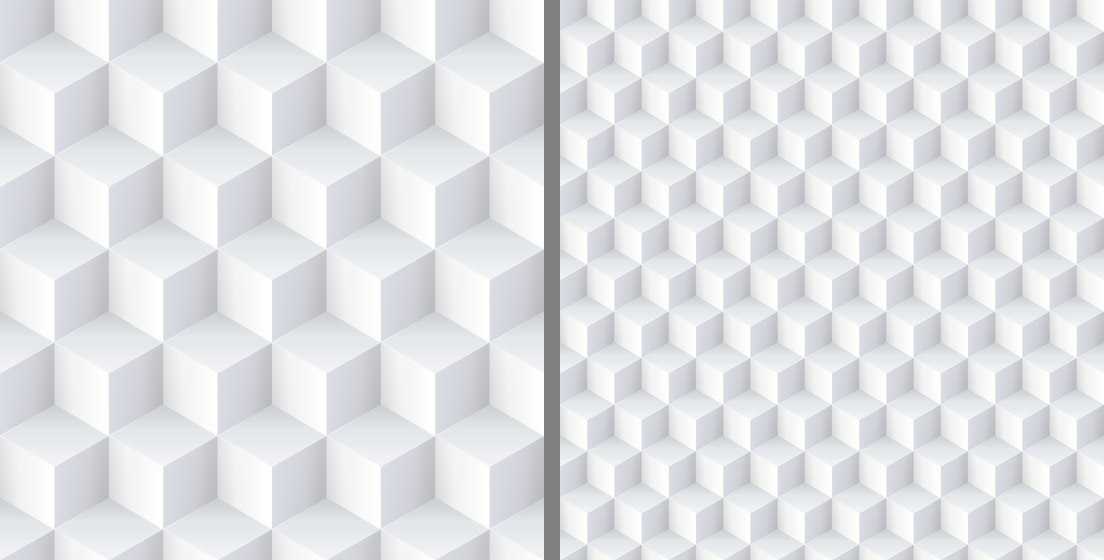
Left: one tile. Right: repeated 2 by 2.
Write a Shadertoy shader that draws this pattern.

```glsl
const vec2 REPEATS = vec2(5.0, 3.0);
const int SAMPLES = 4;
const vec3 HIGHLIGHT = vec3(0.98, 0.98, 0.985);

// Three-stop gradient, with the middle stop at position knee
vec3 ramp(vec3 a, vec3 b, vec3 c, float knee, float t) {
    vec3 lower = mix(a, b, clamp(t / knee, 0.0, 1.0));
    return mix(lower, c, smoothstep(knee, 1.0, t));
}

// Cube-local coordinates: x in -1..1, y in -2..2, from two staggered lattices
vec2 cubeCoord(vec2 p) {
    const vec2 scale = vec2(2.0, 6.0);
    vec2 a = (fract(p) - 0.5) * scale;
    vec2 b = (fract(p + 0.5) - 0.5) * scale;
    return abs(a.x) + abs(a.y) < 2.0 ? a : b;
}

float edgeLine(float dist, float width) {
    return 1.0 - smoothstep(0.3 * width, width, abs(dist));
}

// Lid: dark at the far corner, pale at the near one
vec3 topFace(vec2 q) {
    float down = 1.0 - 0.5 * q.y;
    vec3 col = ramp(vec3(0.79, 0.805, 0.82), vec3(0.895, 0.91, 0.92),
                    vec3(0.945, 0.95, 0.958), 0.42, down);
    float farEdge = edgeLine(2.0 - q.y - abs(q.x), 0.055);
    return mix(col, HIGHLIGHT, 0.6 * farEdge * smoothstep(0.2, 1.0, abs(q.x)));
}

// Lit side: across runs left to right, down runs from the upper edge
vec3 leftFace(float across, float down) {
    vec3 col = ramp(vec3(0.875, 0.877, 0.885), vec3(0.955, 0.955, 0.953),
                    vec3(0.996, 0.996, 0.988), 0.35, across);
    return col - 0.05 * (1.0 - smoothstep(0.0, 0.6, across)) * (down - 0.4);
}

// Shaded side: cool grey that deepens toward the inner corner
vec3 rightFace(float across, float down) {
    vec3 col = ramp(vec3(0.855, 0.867, 0.897), vec3(0.822, 0.832, 0.855),
                    vec3(0.758, 0.764, 0.78), 0.5, across);
    return col - 0.05 * across * (down - 0.4);
}

vec3 cubeColor(vec2 q) {
    float side = abs(q.x);
    float down = 0.5 * (side - q.y);
    vec3 col;
    if (q.y > side) col = topFace(q);
    else if (q.x < 0.0) col = leftFace(1.0 + q.x, down);
    else col = rightFace(q.x, down);

    // Thin glint along the lid's near edges
    return mix(col, HIGHLIGHT, 0.4 * edgeLine(q.y - side, 0.035));
}

void mainImage(out vec4 fragColor, in vec2 fragCoord) {
    // Average a grid of subsamples to smooth every edge
    vec3 sum = vec3(0.0);
    for (int j = 0; j < SAMPLES; j++) {
        for (int i = 0; i < SAMPLES; i++) {
            vec2 offset = (vec2(i, j) + 0.5) / float(SAMPLES) - 0.5;
            vec2 uv = (fragCoord + offset) / iResolution.xy;
            sum += cubeColor(cubeCoord(uv * REPEATS));
        }
    }
    fragColor = vec4(sum / float(SAMPLES * SAMPLES), 1.0);
}
```
